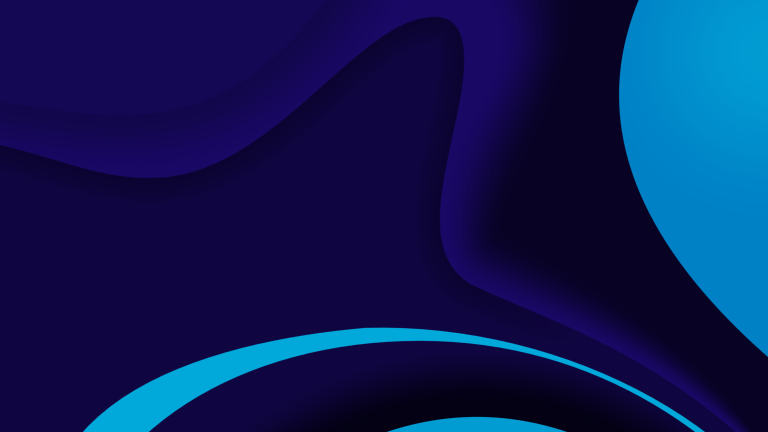
Write a WebGL 1 fragment shader that draws this background.

```glsl
precision highp float;

uniform vec2 u_resolution;

#define BODY vec3(0.060, 0.020, 0.255)
#define BODY_SHADE vec3(0.045, 0.014, 0.200)
#define VEIL vec3(0.080, 0.030, 0.330)
#define VEIL_SHADE vec3(0.070, 0.025, 0.295)
#define RIM vec3(0.100, 0.030, 0.395)
#define NIGHT vec3(0.030, 0.010, 0.145)
#define ABYSS vec3(0.012, 0.002, 0.075)
#define AZURE vec3(0.000, 0.505, 0.775)
#define SKY vec3(0.005, 0.610, 0.825)
#define CYAN vec3(0.005, 0.660, 0.855)
#define CURVE_STEPS 20

// Fold a cubic curve into a field: x = distance, y = side (flips per crossing above p)
void addCurve(vec2 p, vec2 a, vec2 b, vec2 c, vec2 d, inout vec2 field) {
  vec2 from = a;
  for (int i = 1; i <= CURVE_STEPS; i++) {
    float t = float(i) / float(CURVE_STEPS);
    float s = 1.0 - t;
    vec2 to = s * s * s * a + 3.0 * s * t * (s * b + t * c) + t * t * t * d;
    vec2 edge = to - from;
    vec2 rel = p - from;
    float along = clamp(dot(rel, edge) / dot(edge, edge), 0.0, 1.0);
    field.x = min(field.x, length(rel - along * edge));
    if ((from.x > p.x) != (to.x > p.x) && rel.y < edge.y * rel.x / edge.x) {
      field.y = -field.y;
    }
    from = to;
  }
}

// Signed distance to the large fold, positive inside
float foldDistance(vec2 p) {
  vec2 field = vec2(10.0, -1.0);
  vec2 valley = vec2(0.347, 0.588);
  vec2 peak = vec2(1.0, 0.961);
  vec2 flank = vec2(1.053, 0.711);
  vec2 heel = vec2(1.088, 0.343);
  addCurve(p, vec2(-0.02, 0.669), vec2(0.139, 0.634), vec2(0.22, 0.588), valley, field);
  addCurve(p, valley, vec2(0.625, 0.583), vec2(0.822, 0.954), peak, field);
  addCurve(p, peak, vec2(1.1, 0.968), vec2(1.079, 0.826), flank, field);
  addCurve(p, flank, vec2(1.021, 0.56), vec2(0.981, 0.41), heel, field);
  addCurve(p, heel, vec2(1.25, 0.264), vec2(1.481, 0.201), vec2(1.725, -0.019), field);
  return field.x * field.y;
}

// Signed distance to the tapering ribbon, positive inside
float ribbonDistance(vec2 p) {
  vec2 field = vec2(10.0, -1.0);
  vec2 crest = vec2(0.845, 0.241);
  vec2 belly = vec2(0.972, 0.211);
  addCurve(p, vec2(0.181, -0.012), vec2(0.324, 0.162), vec2(0.625, 0.222), crest, field);
  addCurve(p, crest, vec2(1.134, 0.25), vec2(1.435, 0.155), vec2(1.648, -0.012), field);
  addCurve(p, vec2(0.331, -0.012), vec2(0.486, 0.132), vec2(0.718, 0.211), belly, field);
  addCurve(p, belly, vec2(1.227, 0.211), vec2(1.447, 0.125), vec2(1.625, -0.012), field);
  return field.x * field.y;
}

// Approximate distance above y = bend * x * x
float parabola(vec2 p, float bend) {
  float slope = 2.0 * bend * p.x;
  return (p.y - bend * p.x * p.x) / sqrt(1.0 + slope * slope);
}

// Approximate distance below the soft veil edge
float veilDistance(vec2 p) {
  float x = p.x - 0.278;
  float height = 0.734 + x * x * (0.69 + 1.03 * x);
  float slope = x * (1.38 + 3.09 * x);
  return (height - p.y) / sqrt(1.0 + slope * slope);
}

float cover(float d) {
  float halfPixel = 0.75 / u_resolution.y;
  return smoothstep(-halfPixel, halfPixel, d);
}

void main() {
  vec2 p = gl_FragCoord.xy / u_resolution.y;
  float fold = foldDistance(p);
  float veil = veilDistance(p);
  float disc = parabola(vec2(p.y - 0.78, p.x - 1.433), 0.937);
  float mound = parabola(vec2(p.x - 1.104, 0.035 - p.y), 0.8);

  // Upper veil, and the band brightening toward the fold
  vec3 band = mix(VEIL_SHADE, RIM, smoothstep(0.0, 0.14, veil));
  vec3 color = mix(VEIL, band, smoothstep(-0.004, 0.006, veil));

  // Right slope sinking into the dark
  float reach = 0.03 + 0.25 * p.y;
  float start = 0.08 * smoothstep(0.6, 0.95, p.y);
  float sink = smoothstep(start, reach, -fold) * smoothstep(0.9, 1.1, p.x);
  color = mix(color, NIGHT, sink);

  // Fold body with a shaded inner edge that fades along its tail
  float shade = (1.0 - smoothstep(0.01, 0.075, fold)) * (1.0 - smoothstep(1.1, 1.4, p.x));
  color = mix(color, mix(BODY, BODY_SHADE, shade), cover(fold));

  // Shadow around the low mound
  color = mix(color, ABYSS, 1.0 - smoothstep(0.03, 0.17, -mound));

  // Bright shapes
  float glow = 1.0 - smoothstep(0.0, 0.42, distance(p, vec2(1.78, 0.88)));
  color = mix(color, mix(AZURE, SKY, glow), cover(disc));
  color = mix(color, SKY, cover(mound));
  color = mix(color, CYAN, cover(ribbonDistance(p)));

  gl_FragColor = vec4(color, 1.0);
}
```
